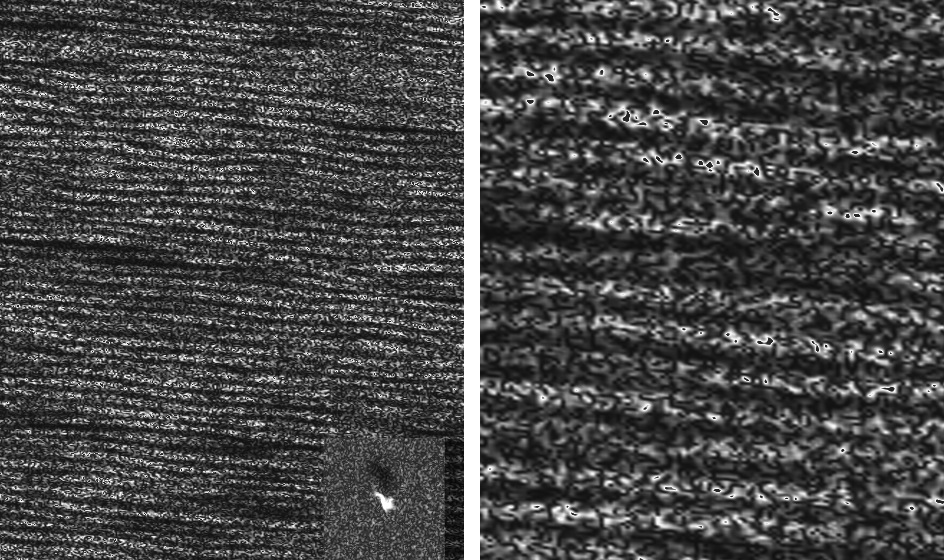
Left: the whole. Right: its middle third, enlarged.
Reproduce this texture procedurally as a WebGL 2 fragment shader.

```glsl
#version 300 es
precision highp float;
uniform vec2 u_resolution;
out vec4 fragColor;

const float ROWS = 46.5;
const float SLOPE = 0.077;
const vec2 GRAIN = vec2(195.0, 285.0);
const vec2 INSET_GRAIN = vec2(270.0, 270.0);
const vec2 INSET_MIN = vec2(0.578, -0.1);
const vec2 INSET_MAX = vec2(0.794, 0.217);

// Dark streaks: centre x, centre y, half length, half thickness
const vec4 STREAKS[11] = vec4[11](
  vec4(0.12, 0.563, 0.14, 0.010), vec4(0.27, 0.532, 0.10, 0.010),
  vec4(0.53, 0.922, 0.08, 0.007), vec4(0.70, 0.770, 0.14, 0.006),
  vec4(0.78, 0.469, 0.08, 0.007), vec4(0.13, 0.885, 0.09, 0.006),
  vec4(0.13, 0.237, 0.10, 0.008), vec4(0.44, 0.096, 0.14, 0.008),
  vec4(0.08, 0.952, 0.08, 0.011), vec4(0.50, 0.198, 0.10, 0.006),
  vec4(0.77, 0.232, 0.07, 0.009));

float hash(vec2 cell, uint seed) {
  uvec2 q = uvec2(ivec2(cell) + 4096);
  uint h = q.x * 1664525u + q.y * 22695477u + seed * 747796405u;
  h = (h ^ (h >> 16u)) * 2246822519u;
  h = (h ^ (h >> 13u)) * 3266489917u;
  return float((h ^ (h >> 16u)) >> 8u) / 16777216.0;
}

float valueNoise(vec2 p, uint seed) {
  vec2 cell = floor(p);
  vec2 f = fract(p);
  f = f * f * (3.0 - 2.0 * f);
  float low = mix(hash(cell, seed), hash(cell + vec2(1, 0), seed), f.x);
  float high = mix(hash(cell + vec2(0, 1), seed), hash(cell + vec2(1, 1), seed), f.x);
  return mix(low, high, f.y);
}

// Bright rounded beads on a soft dark ground
float speckle(vec2 p, uint seed) {
  vec2 field = vec2(valueNoise(p, seed), valueNoise(p + 0.5, seed + 1u)) - 0.5;
  return 0.12 + 0.88 * dot(field, field) / 0.092;
}

// Sloping rows of uneven spacing, each split into broken strands
float rowProfile(vec2 p, float level) {
  float wander = valueNoise(vec2(p.x * 6.0, level * 20.0), 11u) - 0.5;
  float row = level * ROWS + 0.85 * wander;
  float wave = 0.5 + 0.5 * cos(6.28318 * row);
  float profile = mix(0.42, 1.28, smoothstep(0.05, 0.85, wave));
  float strand = valueNoise(vec2(p.x * 16.0, row * 2.6), 37u);
  float fade = smoothstep(0.5, 0.85, valueNoise(vec2(p.x * 6.0, level * 14.0), 23u));
  return mix(profile, 0.95, 0.7 * fade) * (0.5 + strand);
}

// Broad patches of lighter and darker rows
float regionShade(vec2 p, float level) {
  float patches = valueNoise(vec2(p.x * 4.0, level * 11.0), 43u);
  float bands = valueNoise(vec2(p.x * 2.5, level * 26.0), 47u);
  return 0.64 + 0.36 * patches + 0.36 * bands;
}

float streakShade(vec2 p) {
  float shade = 1.0;
  for (int i = 0; i < 11; i++) {
    vec4 s = STREAKS[i];
    vec2 d = p - s.xy;
    d.y += SLOPE * d.x + 0.012 * (valueNoise(p * vec2(18.0, 40.0), 51u) - 0.5);
    d /= s.zw;
    shade *= 1.0 - 0.8 * exp(-d.x * d.x * d.x * d.x - d.y * d.y);
  }
  return shade;
}

// Overdriven peaks fold back, leaving small rings with dark centres
float foldPeaks(float tone) {
  return mix(tone, 0.15, smoothstep(0.98, 1.14, tone));
}

float blob(vec2 p, vec2 centre, vec2 radius, float tilt) {
  vec2 d = p - centre;
  d.y += tilt * d.x;
  d /= radius;
  return exp(-dot(d, d));
}

float boxMask(vec2 p, vec2 low, vec2 high, float soft) {
  vec2 inside = smoothstep(-soft, soft, p - low) * smoothstep(-soft, soft, high - p);
  return inside.x * inside.y;
}

float rowField(vec2 p) {
  float level = p.y + SLOPE * p.x;
  float light = rowProfile(p, level) * regionShade(p, level) * streakShade(p);
  float tone = 0.06 + 0.25 * light * speckle(vec2(p.x, level) * GRAIN, 71u);
  // Shadowed strip beside the inset
  float strip = boxMask(p, vec2(INSET_MAX.x, -0.1), vec2(1.0, INSET_MAX.y), 0.002);
  return foldPeaks(tone) * (1.0 - 0.55 * strip);
}

// Even grain with a dark hollow above a bright spot
float insetField(vec2 p) {
  vec2 ragged = p + 0.012 * (valueNoise(p * 90.0, 83u) - 0.5);
  float hollow = blob(ragged, vec2(0.682, 0.153), vec2(0.018, 0.024), 0.6);
  float spot = blob(ragged, vec2(0.686, 0.106), vec2(0.023, 0.014), 0.55);
  float grain = 0.13 + 0.15 * speckle(p * INSET_GRAIN, 91u);
  return grain * (1.0 - 0.7 * hollow) + 0.9 * smoothstep(0.2, 0.9, spot);
}

void main() {
  vec2 p = gl_FragCoord.xy / u_resolution.y;
  float edge = 0.75 / u_resolution.y;
  float inset = boxMask(p, INSET_MIN, INSET_MAX, edge);
  float tone = mix(rowField(p), insetField(p), inset);
  fragColor = vec4(vec3(clamp(tone, 0.0, 1.0)), 1.0);
}
```
